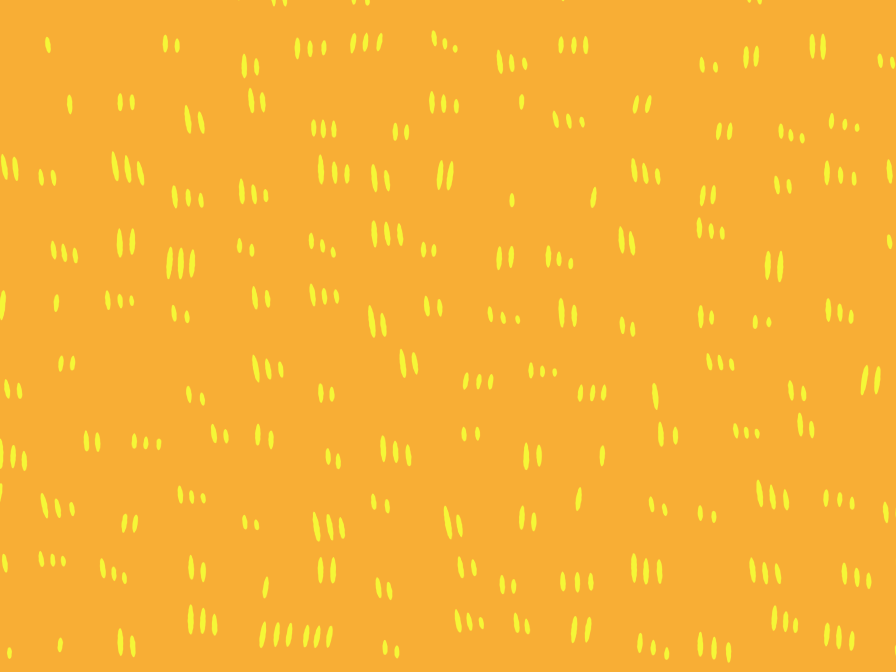
This pattern is drawn by a WebGL 2 fragment shader. Its source:

```glsl
#version 300 es
precision highp float;
// Small clusters of hand-painted yellow dashes scattered on flat orange.
// A jittered grid with shifted rows places the clusters; each one holds one to
// three slim ellipses that shrink and sink to the right, or stand as even bars.

uniform vec2 u_resolution;
out vec4 fragColor;

const vec3 ORANGE = vec3(0.972, 0.682, 0.208);
const vec3 YELLOW = vec3(0.962, 0.970, 0.215);
const float CELL = 0.097;   // grid pitch, in canvas heights

// Integer hash: a lattice cell and a salt give four values in 0..1.
vec4 hash4(vec2 cell, int salt) {
    uvec2 c = uvec2(ivec2(cell) + 4096);
    uint h = c.x * 1597334677u ^ c.y * 3812015801u ^ uint(salt) * 668265263u;
    vec4 result;
    for (int i = 0; i < 4; i++) {
        h = (h ^ (h >> 16)) * 2146121005u;
        h = (h ^ (h >> 15)) * 2221713035u;
        h ^= h >> 16;
        result[i] = float(h >> 8) / 16777216.0;
    }
    return result;
}

float cornerSlope(vec2 corner, vec2 offset) {
    float angle = 6.28319 * hash4(corner, 9).x;
    return dot(vec2(cos(angle), sin(angle)), offset);
}

float gradientNoise(vec2 p) {
    vec2 i = floor(p), f = p - i;
    vec2 u = f * f * f * (f * (f * 6.0 - 15.0) + 10.0);
    vec2 e = vec2(1.0, 0.0);
    return mix(mix(cornerSlope(i, f), cornerSlope(i + e, f - e), u.x),
               mix(cornerSlope(i + e.yx, f - e.yx), cornerSlope(i + e.xx, f - e.xx), u.x), u.y);
}

// Approximate distance to a leaning ellipse that is wider at one end.
float dashDistance(vec2 p, vec2 radii, float lean, float taper) {
    p.x -= lean * p.y;
    p.x /= 1.0 + taper * clamp(p.y / radii.y, -1.0, 1.0);
    float k = length(p / radii);
    float slope = length(p / (radii * radii));
    return k * (k - 1.0) / max(slope, 1e-4);
}

// Distance to the dashes of one cluster, p relative to its centre.
float clusterDistance(vec2 p, vec2 cell) {
    vec4 kind = hash4(cell, 2);
    vec4 form = hash4(cell, 3);
    int count = kind.x < 0.05 ? 1 : (kind.x < 0.52 ? 2 : 3);
    bool even = kind.y < 0.25;

    float halfLength = mix(0.011, 0.024, pow(form.x, 1.6));
    float shrink = even ? 0.97 : mix(0.68, 0.92, form.y);
    float drop = even ? 0.0 : mix(0.0, 0.0075, form.z);
    float lean = even ? mix(-0.02, 0.16, form.w) : mix(-0.16, 0.04, form.w);
    float spacing = mix(0.0155, 0.0205, kind.z);
    float middle = 0.5 * float(count - 1);

    float nearest = 1.0;
    for (int i = 0; i < count; i++) {
        vec4 vary = hash4(cell, 20 + i);
        float index = float(i) - middle;
        vec2 centre = vec2(index * spacing, -index * drop);
        centre += (vary.xy - 0.5) * vec2(0.002, 0.003);
        float len = halfLength * pow(shrink, float(i)) * mix(0.93, 1.07, vary.z);
        vec2 radii = vec2(0.0031 + 0.055 * len, len);
        float dashLean = lean + 0.08 * (vary.w - 0.5);
        float taper = 0.3 * (vary.x - 0.6);
        nearest = min(nearest, dashDistance(p - centre, radii, dashLean, taper));
    }
    return nearest;
}

// Nearest dash over the surrounding cells of the row-shifted grid.
float scatterDistance(vec2 p) {
    float nearest = 1.0;
    for (int dy = -1; dy <= 1; dy++) {
        float row = floor(p.y / CELL) + float(dy);
        float shift = hash4(vec2(0.0, row), 5).x;
        for (int dx = -1; dx <= 1; dx++) {
            vec2 cell = vec2(floor(p.x / CELL - shift) + float(dx), row);
            vec4 place = hash4(cell, 1);
            if (place.z < 0.07) continue;   // leave some cells bare
            vec2 jitter = (place.xy - 0.5) * vec2(0.46, 0.56);
            vec2 centre = (cell + vec2(shift, 0.0) + 0.5 + jitter) * CELL;
            nearest = min(nearest, clusterDistance(p - centre, cell));
        }
    }
    return nearest;
}

void main() {
    vec2 p = gl_FragCoord.xy / u_resolution.y;
    float pixel = 1.0 / u_resolution.y;

    // Slightly uneven brush edge
    float roughness = 0.0007 * gradientNoise(p * 170.0);
    float d = scatterDistance(p) + roughness;

    float paint = 1.0 - smoothstep(-0.75 * pixel, 0.75 * pixel, d);
    fragColor = vec4(mix(ORANGE, YELLOW, paint), 1.0);
}
```
